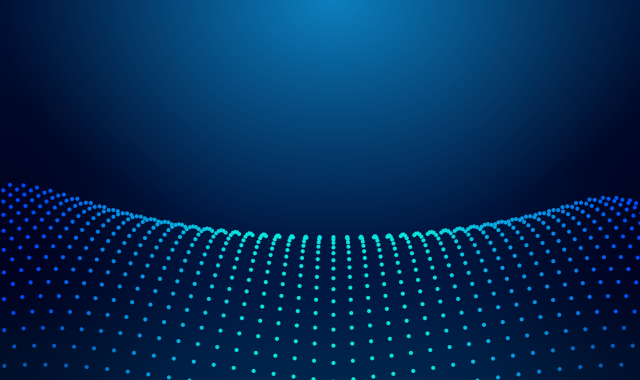
This background is drawn by a Shadertoy shader. Its source:

```glsl
// Backdrop: blue light from the top over navy with dark flanks
vec3 backdrop(vec2 p) {
    float side = smoothstep(0.2, 0.88, abs(p.x));
    float low = smoothstep(1.15, 0.35, p.y);
    vec3 navy = mix(vec3(0.0, 0.09, 0.255), vec3(0.0, 0.012, 0.125), side * mix(0.35, 1.0, low));
    navy += vec3(0.0, 0.05, 0.045) * smoothstep(0.3, 0.0, p.y);

    float reach = length(vec2(p.x / 0.89, (1.0 - p.y) / 0.64));
    float glow = max(1.0 - reach, 0.0);
    return navy + vec3(0.045, 0.41, 0.49) * glow * mix(0.85, 1.0, glow);
}

// Screen position of the dot at a column and row of the curved sheet
vec2 dotPosition(float column, float row, float spacing) {
    float k = abs(column);
    float crestRow = 0.12 * k - 2.3e-5 * k * k * k * k;
    float rightSag = max(column - 18.0, 0.0);
    float crest = 0.376 + 0.00028 * k * k - 0.0021 * rightSag * rightSag;
    float fall = row - crestRow;
    return vec2(column * spacing, crest - 0.00169 * fall * fall);
}

// Distance to the nearest dot centre
float dotDistance(vec2 p) {
    float nearest = 1.0;
    for (int i = -1; i < 21; i++) {
        float row = float(i);
        float spacing = 0.0362 / (1.0 - 0.0207 * row);
        float column = round(p.x / spacing);
        nearest = min(nearest, distance(p, dotPosition(column, row, spacing)));
    }
    return nearest;
}

// Cyan in the middle, deep blue at the sides, dimmer in the low corners
vec3 dotColor(vec2 p) {
    float side = abs(p.x);
    vec3 tint = mix(vec3(0.04, 0.9, 0.87), vec3(0.02, 0.58, 0.9), smoothstep(0.2, 0.55, side));
    tint = mix(tint, vec3(0.0, 0.27, 0.98), smoothstep(0.5, 0.85, side));
    float corner = smoothstep(0.4, 0.8, side) * smoothstep(0.22, 0.04, p.y);
    return mix(tint, vec3(0.03, 0.36, 0.62), 0.8 * corner);
}

void mainImage(out vec4 fragColor, in vec2 fragCoord) {
    // Height is one unit; x is measured from the sheet's axis
    vec2 p = (fragCoord - vec2(0.521 * iResolution.x, 0.0)) / iResolution.y;
    float edge = 0.75 / iResolution.y;

    float coverage = 1.0 - smoothstep(0.0053 - edge, 0.0053 + edge, dotDistance(p));
    vec3 color = mix(backdrop(p), dotColor(p), coverage);
    fragColor = vec4(color, 1.0);
}
```
